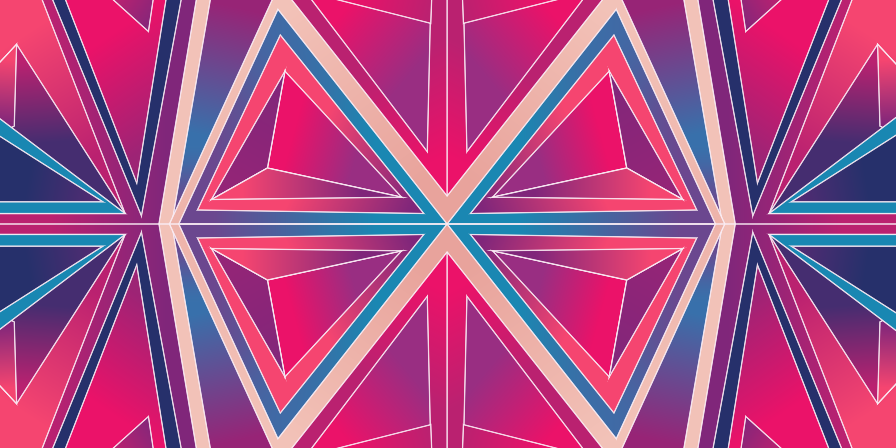
Give the GLSL for this background, as a WebGL 1 fragment shader.

```glsl
precision highp float;
// Faceted jewel pattern: one quadrant of triangles, mirrored on both axes.
// Each panel is a signed distance to a triangle or half plane, filled with
// a two-colour gradient and edged by a fine white line, painted back to front.
uniform vec2 u_resolution;

const float HALF_HEIGHT = 1.92;  // quadrant height in pattern units
const float LINE_WIDTH = 0.006;  // half width of the white lines

const vec3 WHITE = vec3(0.98, 0.93, 0.96);
const vec3 CREAM = vec3(0.95, 0.76, 0.72);
const vec3 ROSE = vec3(0.91, 0.64, 0.61);
const vec3 CORAL = vec3(0.96, 0.27, 0.44);
const vec3 HOT = vec3(0.92, 0.07, 0.41);
const vec3 MAGENTA = vec3(0.73, 0.13, 0.44);
const vec3 PLUM = vec3(0.50, 0.15, 0.48);
const vec3 ORCHID = vec3(0.60, 0.18, 0.51);
const vec3 VIOLET = vec3(0.42, 0.28, 0.56);
const vec3 INDIGO = vec3(0.15, 0.19, 0.42);
const vec3 BLUE = vec3(0.22, 0.44, 0.67);
const vec3 TEAL = vec3(0.10, 0.53, 0.70);

// Signed distance to the line a-b, negative on its left.
float side(vec2 p, vec2 a, vec2 b) {
  vec2 e = normalize(b - a);
  return dot(p - a, vec2(e.y, -e.x));
}

// Triangle with sharp mitred corners, negative inside, any winding.
float triangle(vec2 p, vec2 a, vec2 b, vec2 c) {
  float s = -sign(side(c, a, b));
  return max(max(s * side(p, a, b), s * side(p, b, c)), s * side(p, c, a));
}

// Linear gradient from colour ca at a to colour cb at b.
vec3 ramp(vec2 p, vec2 a, vec2 b, vec3 ca, vec3 cb) {
  vec2 e = b - a;
  return mix(ca, cb, clamp(dot(p - a, e) / dot(e, e), 0.0, 1.0));
}

vec3 stroke(vec3 base, float d, float aa) {
  float ink = 1.0 - smoothstep(LINE_WIDTH - 0.5 * aa, LINE_WIDTH + 0.5 * aa, abs(d));
  return mix(base, WHITE, 0.9 * ink);
}

// Filled shape with a white edge.
vec3 panel(vec3 base, vec3 fill, float d, float aa) {
  return stroke(mix(base, fill, smoothstep(0.5 * aa, -0.5 * aa, d)), d, aa);
}

// Outer corner: coral frame, dark pyramid and teal-rimmed core.
vec3 corner(vec3 col, vec2 p, float aa) {
  vec2 tip = vec2(2.76, 0.09);
  vec2 peak = vec2(3.69, 1.54);
  vec2 far = vec2(5.04, 0.09);
  vec3 fill = ramp(p, vec2(3.0, 0.6), vec2(3.65, 1.6), MAGENTA, CORAL);
  col = panel(col, fill, triangle(p, tip, vec2(4.18, 3.75), vec2(6.0, 0.09)), aa);
  fill = ramp(p, vec2(3.45, 0.7), vec2(3.5, 1.4), mix(INDIGO, PLUM, 0.35), MAGENTA);
  col = panel(col, fill, triangle(p, tip, peak, far), aa);
  fill = ramp(p, vec2(3.75, 0.85), vec2(3.72, 1.4), PLUM, CORAL);
  col = panel(col, fill, triangle(p, peak, vec2(3.71, 0.84), far), aa);
  col = panel(col, TEAL, triangle(p, tip, vec2(4.9, 1.71), vec2(6.0, 0.09)), aa);
  fill = ramp(p, vec2(3.0, 0.2), vec2(3.6, 0.3), mix(INDIGO, PLUM, 0.5), INDIGO);
  return panel(col, fill, triangle(p, vec2(2.95, 0.19), vec2(4.71, 1.31), vec2(6.0, 0.19)), aa);
}

// Navy chevron around a magenta spike.
vec3 chevron(vec3 col, vec2 p, float aa) {
  col = panel(col, INDIGO, triangle(p, vec2(2.62, 0.07), vec2(1.94, 3.77), vec2(4.14, 3.77)), aa);
  vec3 fill = ramp(p, vec2(2.5, 0.7), vec2(3.05, 1.5), mix(PLUM, MAGENTA, 0.5), HOT);
  col = panel(col, fill, triangle(p, vec2(2.66, 0.35), vec2(2.16, 3.49), vec2(3.88, 3.49)), aa);
  fill = ramp(p, vec2(2.5, 1.7), vec2(2.85, 1.92), PLUM, MAGENTA);
  return panel(col, fill, triangle(p, vec2(2.56, 1.65), vec2(2.48, 2.19), vec2(3.16, 2.19)), aa);
}

// Cream bands, the blue wedge between them and the spike on the vertical axis.
vec3 bands(vec3 col, vec2 p, float aa) {
  col = panel(col, CREAM, side(p, vec2(2.47, 0.0), vec2(2.15, 1.92)), aa);
  vec3 fill = ramp(p, vec2(2.05, 0.75), vec2(1.8, 1.85), BLUE, mix(PLUM, MAGENTA, 0.4));
  fill = mix(VIOLET, fill, smoothstep(0.1, 0.7, p.y));
  col = panel(col, fill, side(p, vec2(2.36, 0.0), vec2(2.03, 1.92)), aa);
  fill = ramp(p, vec2(0.3, 0.3), vec2(1.4, 1.8), ROSE, CREAM);
  col = panel(col, fill, side(p, vec2(2.38, 0.0), vec2(1.50, 1.92)), aa);
  fill = ramp(p, vec2(0.0, 0.6), vec2(0.4, 1.4), HOT, MAGENTA);
  col = panel(col, fill, side(p, vec2(0.0, 0.24), vec2(1.33, 1.92)), aa);
  fill = ramp(p, vec2(0.3, 1.3), vec2(0.9, 1.8), ORCHID, HOT);
  col = panel(col, fill, triangle(p, vec2(0.17, 0.62), vec2(0.11, 3.22), vec2(2.15, 3.22)), aa);
  fill = ramp(p, vec2(0.15, 1.75), vec2(0.8, 1.92), MAGENTA, HOT);
  return panel(col, fill, triangle(p, vec2(0.14, 1.72), vec2(1.72, 2.12), vec2(0.1, 2.8)), aa);
}

// Central jewel: blue rim, coral frame and three-sided pyramid.
vec3 jewel(vec3 col, vec2 p, float aa) {
  vec2 top = vec2(1.39, 1.31);
  vec2 inner = vec2(0.39, 0.23);
  vec2 outer = vec2(2.02, 0.21);
  vec2 peak = vec2(1.54, 0.48);
  vec3 fill = ramp(p, vec2(0.6, 0.0), vec2(2.0, 0.0), TEAL, VIOLET);
  fill = mix(fill, BLUE, 0.6 * smoothstep(0.9, 1.7, p.y));
  col = panel(col, fill, triangle(p, vec2(0.0), vec2(1.45, 1.84), vec2(2.30, 0.0)), aa);
  fill = ramp(p, vec2(0.3, 0.15), vec2(1.2, 0.55), PLUM, CORAL);
  col = panel(col, fill, triangle(p, vec2(0.20, 0.09), vec2(1.43, 1.62), vec2(2.14, 0.12)), aa);
  fill = ramp(p, vec2(1.35, 0.65), vec2(0.8, 0.5), HOT, ORCHID);
  col = panel(col, fill, triangle(p, peak, top, inner), aa);
  fill = ramp(p, top, outer, PLUM, mix(PLUM, MAGENTA, 0.4));
  col = panel(col, fill, triangle(p, peak, top, outer), aa);
  fill = ramp(p, vec2(1.75, 0.25), vec2(0.75, 0.25), CORAL, PLUM);
  return panel(col, fill, triangle(p, peak, inner, outer), aa);
}

void main() {
  float aa = 2.0 * HALF_HEIGHT / u_resolution.y;
  vec2 p = abs(gl_FragCoord.xy - u_resolution * vec2(0.499, 0.5)) * aa;
  vec3 col = ramp(p, vec2(2.4, 0.3), vec2(3.4, 0.3), PLUM, MAGENTA);
  col = corner(col, p, aa);
  col = chevron(col, p, aa);
  col = bands(col, p, aa);
  col = jewel(col, p, aa);
  // Mirror axes
  col = stroke(col, p.y, aa);
  col = mix(col, stroke(col, p.x, aa), step(0.24, p.y));
  gl_FragColor = vec4(col, 1.0);
}
```
